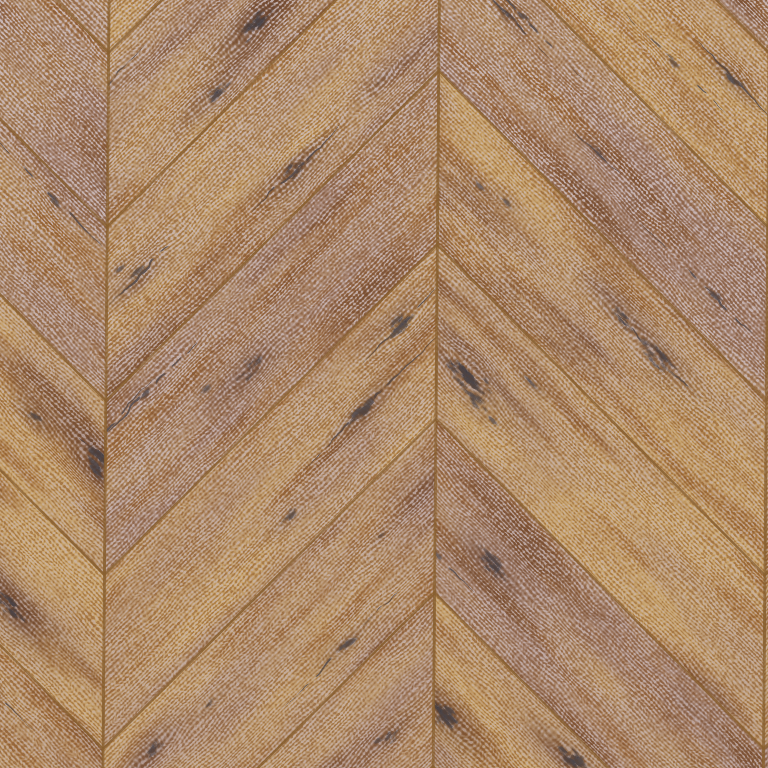
Write a WebGL 2 fragment shader that draws this texture.

```glsl
#version 300 es
precision highp float;
// Chevron parquet floor of rustic oak boards with brushed grain, knots and cracks.
uniform vec2 u_resolution;
out vec4 outColor;

const float COLUMN_W = 0.430;   // width of one column of boards
const float ROW_H = 0.2266;     // vertical repeat of the boards
const float FIRST_ROW = 0.478;  // height of a joint on the first column seam
const float DIAG = 0.70711;
const float TAU = 6.28319;

const vec3 GOLD = vec3(0.78, 0.64, 0.43);
const vec3 BROWN = vec3(0.66, 0.53, 0.45);
const vec3 AMBER = vec3(0.63, 0.43, 0.24);
const vec3 SMOKE = vec3(0.46, 0.33, 0.27);
const vec3 PALE = vec3(0.80, 0.74, 0.75);
const vec3 KNOT = vec3(0.25, 0.23, 0.25);
const vec3 JOINT = vec3(0.53, 0.37, 0.18);

// Stain of each board: 0 golden, 1 grey-brown; eight rows for each of three columns
const float STAIN[24] = float[24](
    0.40, 0.40, 0.45, 0.10, 0.15, 0.70, 0.95, 0.50,
    0.50, 0.55, 0.50, 0.45, 0.80, 0.50, 0.45, 0.50,
    0.60, 0.25, 0.80, 0.25, 0.20, 0.95, 0.20, 0.75);

float hash(vec2 p) {
    vec3 q = fract(vec3(p.xyx) * 0.1031);
    q += dot(q, q.yzx + 33.33);
    return fract((q.x + q.y) * q.z);
}

float noise(vec2 p) {
    vec2 i = floor(p), f = fract(p);
    f = f * f * (3.0 - 2.0 * f);
    return mix(mix(hash(i), hash(i + vec2(1, 0)), f.x),
               mix(hash(i + vec2(0, 1)), hash(i + vec2(1, 1)), f.x), f.y);
}

float fbm(vec2 p) {
    float sum = 0.0, amp = 0.5;
    for (int i = 0; i < 4; i++) {
        sum += amp * noise(p);
        p = p * 2.03 + 17.3;
        amp *= 0.5;
    }
    return sum / 0.9375;
}

float line(float dist, float halfWidth, float px) {
    return 1.0 - smoothstep(halfWidth - px * 0.6, halfWidth + px * 0.6, dist);
}

// Returns knot darkness, smoky halo and the sideways bend of the grain
vec3 knots(vec2 b, vec2 id, float px) {
    vec3 result = vec3(0.0);
    for (int i = 0; i < 4; i++) {
        vec2 seed = id * 13.0 + float(i) * vec2(3.7, 8.3) + 60.0;
        float pick = hash(seed + 5.1);
        float size = mix(0.003, 0.012, pick * pick);
        vec2 centre = (vec2(hash(seed), hash(seed + 2.9)) - 0.5) * vec2(0.56, 0.115);
        vec2 d = b - centre;
        float rough = fbm(b * vec2(70, 190) + seed) - 0.5;
        float core = length(d / vec2(size * 2.2, size)) + rough * 3.0;
        vec2 spread = d / vec2(size * 7.0, size * 2.4);
        float halo = exp(-dot(spread, spread));
        result.x = max(result.x, (1.0 - smoothstep(0.1, 1.2, core)) * halo * mix(0.6, 1.0, pick));
        result.y = max(result.y, halo * (0.4 + 0.6 * pick));
        result.z += d.y * halo * 0.4;
        // Tapered, broken crack running out of some knots
        float taper = max(0.0, 1.0 - abs(d.x) / mix(0.04, 0.15, hash(seed + 9.4)));
        float wander = (fbm(vec2(b.x * 30.0, pick * 40.0)) - 0.5) * 0.012;
        float crack = line(abs(d.y + wander), 0.0017 * taper, px) * step(0.66, hash(seed + 7.7));
        crack *= smoothstep(0.0, 0.2, taper) * smoothstep(0.3, 0.55, noise(b * vec2(70, 110) + seed));
        result.x = max(result.x, crack * 0.8);
    }
    return result;
}

// Hairline fibres along the board, broken into beads by the brushing
float brushedGrain(vec2 g) {
    float drift = noise(g * vec2(22, 50));
    float fibre = sin(TAU * (g.y / 0.0043 + drift * 1.5));
    float bead = sin(TAU * (g.x / 0.0058 + noise(g * vec2(60, 150)) * 1.6));
    float pore = noise(g * vec2(330, 460) + 21.0) - 0.5;
    float depth = 0.55 + 0.6 * noise(g * vec2(18, 45) + 57.0);
    return 0.5 + depth * (0.27 * fibre + 0.13 * bead + 0.55 * pore);
}

// b runs along and across one board
vec3 wood(vec2 b, vec2 id, float stain, float height, float px) {
    vec2 g = b + vec2(hash(id + 31.0), hash(id + 47.0)) * 9.0;
    vec3 knot = knots(b, id, px);
    g.y -= knot.z;
    float cloud = fbm(g * vec2(5, 17));
    float streak = fbm(g * vec2(5, 45) + 4.0);
    float warp = fbm(g * vec2(5, 13) + 8.0);
    float rings = 0.5 + 0.5 * sin(g.y * 420.0 + warp * 60.0);

    // Broad stain, darker streaks and growth figure
    vec3 col = mix(GOLD, BROWN, clamp(stain + (cloud - 0.5) * 1.8, 0.0, 1.1));
    col = mix(col, AMBER, smoothstep(0.48, 0.8, streak) * 0.6);
    col = mix(col, AMBER, rings * smoothstep(0.45, 0.7, warp) * 0.3);
    col = mix(col, SMOKE, smoothstep(0.56, 0.8, cloud * 0.6 + streak * 0.4) * 0.5);
    col = mix(col, SMOKE, knot.y * smoothstep(0.2, 0.65, streak) * 0.7);

    // Whitened ridges and warm hollows
    float grain = brushedGrain(g);
    float haze = 0.45 + 0.2 * stain + 0.25 * height;
    col = mix(col, PALE, smoothstep(0.48, 0.85, grain) * haze);
    col = mix(col, col * vec3(0.84, 0.73, 0.60), smoothstep(0.52, 0.18, grain) * 0.85);
    return mix(col, KNOT, knot.x * (0.7 + 0.3 * grain));
}

void main() {
    vec2 uv = gl_FragCoord.xy / u_resolution;
    float px = 1.0 / min(u_resolution.x, u_resolution.y);

    // Fold the columns into a zigzag; the seams lean very slightly
    float t = (uv.x - 0.134 - 0.008 * uv.y) / COLUMN_W;
    float run = abs(mod(t + 1.0, 2.0) - 1.0) * COLUMN_W;
    float rise = uv.y - FIRST_ROW;
    float v = (rise - run) / ROW_H;
    vec2 id = vec2(floor(t), floor(v));
    float mid = (id.y + 0.5) * ROW_H;
    vec2 board = vec2(run + rise - COLUMN_W - mid, rise - run - mid) * DIAG;

    int column = clamp(int(id.x) + 1, 0, 2), row = clamp(int(id.y) + 5, 0, 7);
    vec3 col = wood(board, id, STAIN[column * 8 + row], uv.y, px);

    // Soft, slightly uneven joints between boards and columns
    float edge = ROW_H * DIAG * 0.5 - abs(board.y);
    float seam = abs(t - round(t)) * COLUMN_W;
    float wear = 0.65 + 0.25 * noise(uv * 30.0);
    col = mix(col, JOINT, line(edge, 0.0016, px) * wear);
    col = mix(col, JOINT, line(seam, 0.0019, px) * wear);
    outColor = vec4(col, 1.0);
}
```
